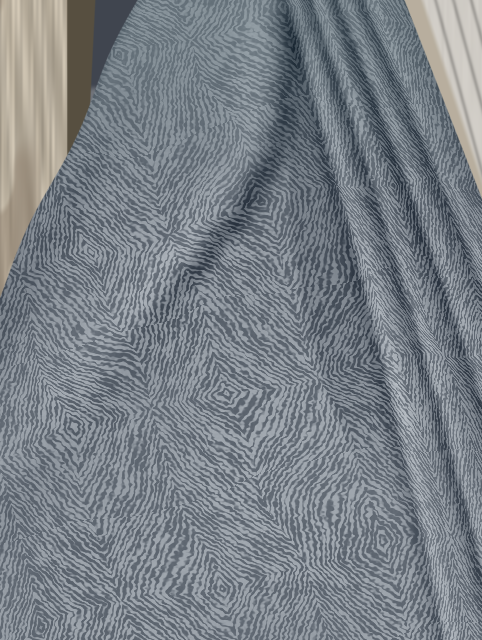
A Shadertoy shader for this texture:

```glsl
// Draped blue-grey jacquard with broken threads woven in nested diamonds,
// gathered into a fan of folds at the right, between pale pleated curtains.
// Lines of folds are curves in x over depth; threads are stretched value noise.
#define CLOTH vec3(0.485, 0.515, 0.550)
#define LINEN vec3(0.800, 0.760, 0.690)
#define OLIVE vec3(0.340, 0.310, 0.250)
#define SLATE vec3(0.250, 0.270, 0.310)
#define PALE vec3(0.800, 0.785, 0.760)
#define PITCH 0.0082
#define DIAMOND 0.270
#define THREAD_CONTRAST 0.235
#define FOLD_DEPTH 0.200
#define EDGE 0.0015

float hash(vec2 p) {
    p = fract(p * vec2(0.1031, 0.1137));
    p += dot(p, p.yx + 33.33);
    return fract((p.x + p.y) * p.x * 43.7);
}

float noise(vec2 p) {
    vec2 i = floor(p), f = fract(p);
    f = f * f * (3.0 - 2.0 * f);
    return mix(mix(hash(i), hash(i + vec2(1, 0)), f.x),
               mix(hash(i + vec2(0, 1)), hash(i + vec2(1, 1)), f.x), f.y);
}

float bump(float x, float width) {
    return exp(-x * x / (width * width));
}

// Left border of fold number i at depth t
float foldLine(float i, float t) {
    return 0.443 + 0.040 * i + (0.245 + 0.048 * i) * t + 0.012 * sin(3.1 * t);
}

// Coverage of light threads, 0 to 1: short dashes along nested diamonds
float threads(vec2 p) {
    vec2 wobble = vec2(noise(p * 9.0), noise(p * 9.0 + 47.0)) - 0.5;
    vec2 c = mat2(0.94, 0.26, -0.34, 0.94) * p + 0.045 * wobble;
    vec2 row = vec2(0.5 * floor(c.y / DIAMOND), 0.0);
    vec2 f = abs(fract(c / DIAMOND + row) - 0.5) * DIAMOND;
    float across = f.x * 0.85 + f.y * 0.60;
    float along = f.x * 0.60 - f.y * 0.85;
    vec2 patchId = floor(c / DIAMOND + row) * 17.0;
    float jitter = noise(p * vec2(150.0, 210.0) + 9.0) - 0.5;
    float dash = noise(vec2(along * 48.0, across / PITCH * 1.3) + patchId + 80.0);
    float line = 0.5 + 0.5 * sin(6.2832 * (across / PITCH + 0.55 * jitter
                 + 1.2 * noise(p * 30.0)));
    float grain = noise(p * vec2(170.0, 300.0) + 300.0);
    float v = 0.45 * line + 0.35 * dash + 0.30 * grain;
    return smoothstep(0.36, 0.74, v);
}

// Light and shadow of the drape, as an offset of brightness
float drape(vec2 p) {
    float t = p.y, s = 0.0;
    // Broad soft waves of the hanging panel
    s += 0.055 * (noise(vec2(p.x * 3.0 + t * 3.5, t * 2.0 - p.x) + 5.0) - 0.5);
    s -= 0.075 * bump(p.x + 0.55 * t - 0.285, 0.035) * smoothstep(0.05, 0.4, t);
    s -= 0.060 * bump(p.x + 0.8 * t - 0.66, 0.06) * smoothstep(0.4, 0.6, t);
    s += 0.045 * bump(p.x + 0.6 * t - 0.49, 0.09) * smoothstep(0.2, 0.6, t);
    // Diagonal crease running out of the gather
    float bend = 0.5 * (t - 0.24 + sqrt((t - 0.24) * (t - 0.24) + 0.003));
    float crease = p.x - 0.455 + 0.80 * bend + 0.012 * (noise(p * 28.0) - 0.5);
    float reach = smoothstep(-0.05, 0.08, t) * (1.0 - smoothstep(0.36, 0.60, t));
    s -= 0.190 * reach * bump(crease, 0.024);
    s += 0.050 * reach * bump(crease + 0.055, 0.035);
    // Cast shadow beside the first fold, crisp on its left
    float rim = 0.450 + 0.50 * (t - 0.27) * (t - 0.27);
    float inside = smoothstep(-0.004, 0.010, p.x - rim)
                 * smoothstep(0.08, 0.2, t) * (1.0 - smoothstep(0.60, 0.80, t));
    inside *= 1.0 - smoothstep(-0.01, 0.01, p.x - foldLine(0.0, t));
    s -= 0.080 * inside;
    // Fan of rolled folds: dark valley, lit roll to its right
    for (float i = 0.0; i < 4.0; i++) {
        float u = p.x - foldLine(i, t);
        float side = u < 0.0 ? 0.016 : 0.006;
        float depth = FOLD_DEPTH * (i < 0.5 ? 0.55 : 1.0 - 0.12 * i);
        s -= depth * bump(u, side);
        s += 0.070 * bump(u - 0.019, 0.011);
    }
    s -= 0.045 * smoothstep(0.0, 0.03, p.x - foldLine(1.0, t));
    return s;
}

// Curtains hanging behind the cloth
vec3 backdrop(vec2 p) {
    float streak = noise(vec2(p.x * 240.0, p.y * 9.0));
    float blot = smoothstep(0.60, 0.75, noise(p * vec2(34.0, 11.0) + 21.0));
    float pleat = 0.5 + 0.5 * sin((p.x - 0.12 * p.y) * 190.0);
    vec3 linen = LINEN * (0.86 + 0.20 * streak) - 0.08 * pleat;
    linen = mix(linen, vec3(0.56, 0.50, 0.43), 0.55 * blot);
    vec3 slate = mix(SLATE, vec3(0.52, 0.53, 0.55), 0.7 * blot);
    vec3 left = mix(linen, OLIVE, smoothstep(-EDGE, EDGE, p.x - 0.105));
    left = mix(left, slate, smoothstep(-EDGE, EDGE, p.x - 0.149 + 0.05 * p.y));
    float fold = fract((p.x - 0.27 * p.y) * 36.0);
    vec3 right = PALE * (1.0 - 0.22 * bump(fold - 0.5, 0.12)) + 0.03 * streak;
    right = mix(LINEN * 0.9, right, smoothstep(0.0, 0.01, p.x - 0.655 - 0.33 * p.y));
    return p.x < 0.4 ? left : right;
}

void mainImage(out vec4 fragColor, in vec2 fragCoord) {
    // x in canvas heights from the left, y as depth from the top
    vec2 p = vec2(fragCoord.x, iResolution.y - fragCoord.y) / iResolution.y;
    float leftGap = p.x - 0.215 + 0.47 * p.y + 0.005 * sin(p.y * 22.0);
    float rightGap = 0.632 + 0.39 * p.y - p.x;
    float gap = min(leftGap, rightGap);

    // Pattern narrows and leans where the cloth is gathered
    float gathered = max(p.x - foldLine(0.0, p.y), 0.0);
    vec2 weave = vec2(p.x + 0.7 * gathered, p.y - 0.5 * gathered);
    float clarity = mix(0.50, 1.0, smoothstep(0.0, 0.45, p.y));
    clarity *= 0.85 + 0.35 * noise(p * 8.0);
    float tone = (threads(weave) - 0.5) * THREAD_CONTRAST * clarity;
    tone += drape(p) + 0.025 * (noise(p * 330.0) - 0.5);
    tone -= 0.06 * bump(gap, 0.010);

    vec3 cloth = CLOTH + tone * vec3(1.02, 1.0, 0.96);
    cloth += vec3(-0.012, 0.004, 0.0) * (1.0 - smoothstep(0.0, 0.4, p.y));
    vec3 color = mix(backdrop(p), cloth, smoothstep(-EDGE, EDGE, gap));
    fragColor = vec4(clamp(color, 0.0, 1.0), 1.0);
}
```
